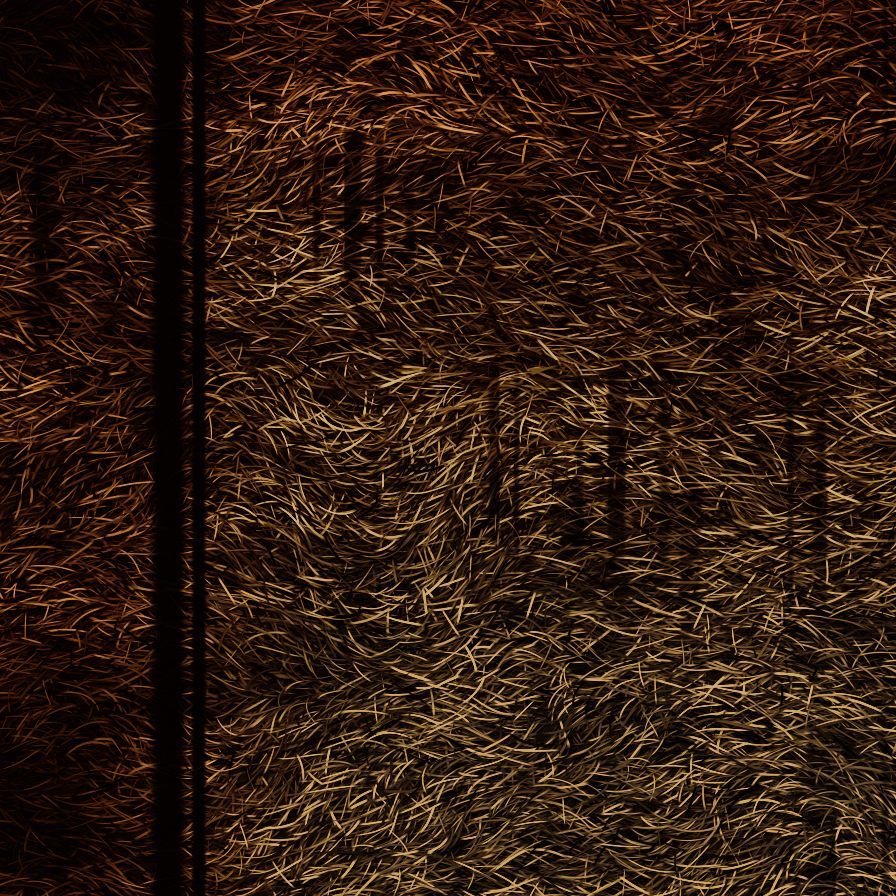
A WebGL 2 fragment shader for this texture:

```glsl
#version 300 es
precision highp float;
// Matted dry grass: many layers of thin curved blades, painted from deep to top,
// each with a soft shadow. Broad bands, a glow and dark vertical stripes light it,
// and a brown-to-straw ramp gives the colour.

#define LAYERS 22
#define CELL vec2(0.040, 0.022)
#define HALF_LENGTH vec2(0.010, 0.036)
#define HALF_WIDTH vec2(0.0007, 0.0014)
#define SWEEP 1.7
#define SPREAD 1.3
#define SHADOW 0.32
#define GAIN 1.95
#define STRIPE_DEPTH 0.92

uniform vec2 u_resolution;
out vec4 fragColor;

vec4 hash4(vec2 p) {
    vec4 q = fract(p.xyxy * vec4(0.1031, 0.1030, 0.0973, 0.1099));
    q += dot(q, q.wzxy + 33.33);
    return fract((q.xxyz + q.yzzw) * q.zywx);
}

float noise(vec2 p) {
    vec2 i = floor(p), f = fract(p);
    f = f * f * (3.0 - 2.0 * f);
    float low = mix(hash4(i).x, hash4(i + vec2(1, 0)).x, f.x);
    float high = mix(hash4(i + vec2(0, 1)).x, hash4(i + vec2(1, 1)).x, f.x);
    return mix(low, high, f.y);
}

mat2 turn(float a) {
    float c = cos(a), s = sin(a);
    return mat2(c, -s, s, c);
}

float stripe(float x, float centre, float halfWidth) {
    return 1.0 - smoothstep(halfWidth * 0.6, halfWidth * 1.4, abs(x - centre));
}

// Broad illumination: bands, patches, shaded edges, glow and stripes.
float lightAt(vec2 p) {
    float bands = mix(0.62, 1.2, noise(p * vec2(3.0, 21.0) + 5.0));
    float patches = mix(0.75, 1.2, noise(p * vec2(6.0, 9.0) + 31.0));
    float ends = smoothstep(0.2, 0.45, abs(p.y - 0.5));
    float left = mix(mix(0.72, 0.4, ends), 1.0, smoothstep(0.08, 0.34, p.x));
    float top = mix(1.0, 0.68, smoothstep(0.7, 1.0, p.y));
    vec2 q = (p - vec2(0.66, 0.26)) / vec2(0.38, 0.25);
    float glow = 0.9 + 0.32 * exp(-dot(q, q));
    float dark = max(stripe(p.x, 0.188, 0.017), stripe(p.x, 0.222, 0.007));
    float streaks = smoothstep(0.55, 0.85, noise(vec2(p.x * 85.0, p.y * 2.5)));
    streaks *= smoothstep(0.5, 0.75, noise(p * vec2(5.0, 4.0) + 77.0));
    return bands * patches * left * top * glow
         * (1.0 - STRIPE_DEPTH * dark) * (1.0 - 0.6 * streaks);
}

// Paints one layer of blades over mat = (tone, ashiness).
void paintLayer(inout vec2 mat, vec2 p, float layer, float sweep, float px) {
    vec2 grid = p / CELL + hash4(vec2(layer, 9.0)).xy * 40.0;
    vec2 home = floor(grid);
    float depth = mix(0.55, 1.15, layer / float(LAYERS - 1));
    for (int j = -1; j <= 1; j++)
    for (int i = -1; i <= 1; i++) {
        vec2 id = home + vec2(i, j);
        vec4 place = hash4(id + layer * 61.7);
        vec4 look = hash4(id.yx + layer * 37.3 + 200.0);
        float angle = sweep + (place.z - 0.5) * SPREAD;
        angle += look.w > 0.88 ? 1.1 : 0.0;
        float len = mix(HALF_LENGTH.x, HALF_LENGTH.y, place.w);
        len = min(len, 0.85 * CELL.y / (abs(sin(angle)) + 0.05));
        vec2 d = turn(angle) * ((grid - id - place.xy) * CELL);
        float along = d.x / len;
        float off = d.y + (look.z - 0.5) * 0.3 * len * (along * along - 0.4);
        float taper = 1.0 - smoothstep(0.55, 1.0, abs(along));
        float width = mix(HALF_WIDTH.x, HALF_WIDTH.y, look.y * look.y);
        float cover = clamp((width - abs(off)) / px + 0.5, 0.0, 1.0) * taper;
        float shade = taper * (1.0 - smoothstep(0.0, 0.0045, abs(off + 0.001)));
        float tone = pow(look.x, 1.25) * depth * GAIN;
        tone *= 1.0 - 0.25 * along * (place.x - 0.3);
        mat.x *= 1.0 - SHADOW * shade;
        mat = mix(mat, vec2(tone, fract(look.y * 17.0)), cover);
    }
}

// Brown ramp, blended with a paler ashen ramp.
vec3 strawColour(float t, float ash) {
    vec3 c = mix(vec3(0.015, 0.004, 0.0), vec3(0.07, 0.02, 0.0), smoothstep(0.0, 0.22, t));
    c = mix(c, vec3(0.19, 0.07, 0.01), smoothstep(0.18, 0.38, t));
    c = mix(c, vec3(0.31, 0.16, 0.04), smoothstep(0.36, 0.58, t));
    c = mix(c, vec3(0.45, 0.28, 0.07), smoothstep(0.56, 0.8, t));
    c = mix(c, vec3(0.66, 0.51, 0.28), smoothstep(0.78, 1.1, t));
    c = mix(c, vec3(0.80, 0.70, 0.48), smoothstep(1.15, 1.7, t));
    vec3 pale = vec3(0.60, 0.46, 0.26) * pow(min(t, 1.3), 1.25);
    return mix(c, pale, ash);
}

void main() {
    vec2 p = gl_FragCoord.xy / u_resolution.y;
    float px = 1.0 / u_resolution.y;
    float sweep = (noise(p * vec2(6.0, 11.0) + 3.0) - 0.5) * SWEEP;

    // Fine dark fibres below the blades.
    vec2 fibre = turn(sweep * 0.5) * p;
    vec2 mat = vec2(0.4 * noise(fibre * vec2(60.0, 330.0)), 0.2);
    for (int n = 0; n < LAYERS; n++) paintLayer(mat, p, float(n), sweep, px);

    // Ashen below, redder near the top and left.
    float low = smoothstep(0.65, 0.15, p.y) * smoothstep(0.1, 0.5, p.x);
    float ash = clamp(mat.y * 0.35 + low * 0.6 - 0.08, 0.0, 0.85);
    float red = max(smoothstep(0.6, 1.0, p.y), 0.7 * smoothstep(0.35, 0.1, p.x));
    vec3 colour = strawColour(mat.x * lightAt(p), ash);
    colour *= mix(vec3(1.0), vec3(1.08, 0.84, 0.65), red);
    fragColor = vec4(colour, 1.0);
}
```
